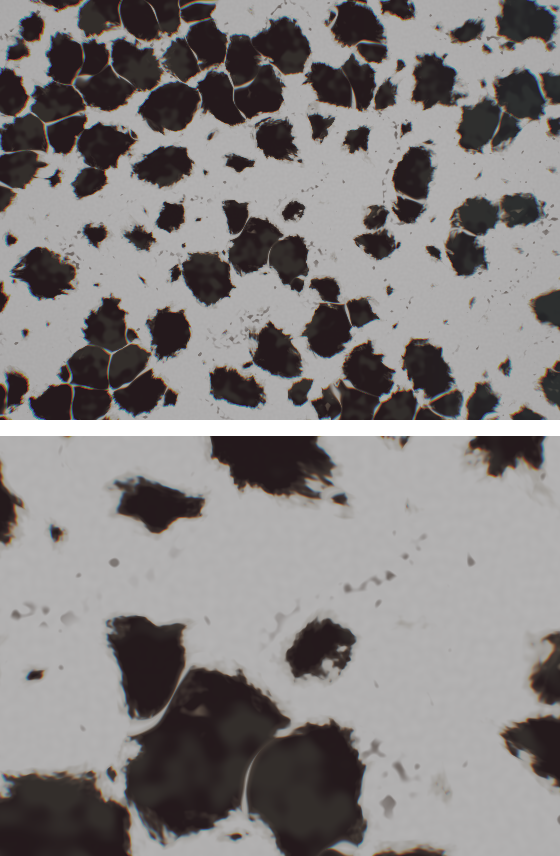
Top: the whole. Bottom: its middle third, enlarged.
This texture is drawn by a WebGL 2 fragment shader. Its source:

```glsl
#version 300 es
precision highp float;
// Polished metal section: ragged dark grains, pale cracks and speckled traces in a light grey matrix.

uniform vec2 u_resolution;
out vec4 fragColor;

const float GRAIN_ROWS = 11.0;

vec2 hash2(vec2 p) {
    p = vec2(dot(p, vec2(127.1, 311.7)), dot(p, vec2(269.5, 183.3)));
    return fract(sin(p) * 43758.5);
}

float gradientNoise(vec2 p) {
    vec2 i = floor(p), f = fract(p);
    vec2 u = f * f * f * (f * (f * 6.0 - 15.0) + 10.0);
    float a = dot(hash2(i) * 2.0 - 1.0, f);
    float b = dot(hash2(i + vec2(1, 0)) * 2.0 - 1.0, f - vec2(1, 0));
    float c = dot(hash2(i + vec2(0, 1)) * 2.0 - 1.0, f - vec2(0, 1));
    float d = dot(hash2(i + vec2(1, 1)) * 2.0 - 1.0, f - vec2(1, 1));
    return mix(mix(a, b, u.x), mix(c, d, u.x), u.y);
}

// Approximate signed distance to the grains in cell units, negative inside.
float grainField(vec2 p) {
    vec2 q = p * GRAIN_ROWS + 3.0;
    q += 0.35 * vec2(gradientNoise(q * 1.1), gradientNoise(q * 1.1 + 37.0));
    float nearest = 9.0, second = 9.0;
    for (int y = -1; y <= 1; y++) {
        for (int x = -1; x <= 1; x++) {
            vec2 id = floor(q) + vec2(x, y);
            vec2 rnd = hash2(id + 61.0);
            vec2 v = q - id - 0.5 - 0.7 * (hash2(id) - 0.5);
            // Grains grow large where the cluster noise is high.
            float growth = 0.65 * gradientNoise(id * 0.37 + 5.3) + 0.6 * (rnd.x - 0.5);
            float radius = 0.74 * smoothstep(-0.12, 0.26, growth);
            vec2 axis = vec2(cos(rnd.y * 6.28), sin(rnd.y * 6.28));
            float d = length(v + 0.3 * axis * dot(v, axis)) - radius;
            second = min(second, max(nearest, d));
            nearest = min(nearest, d);
        }
    }
    // Concave bites with pointed corners, then finer raggedness.
    float edge = 0.5 * abs(gradientNoise(q * 2.3)) - 0.08;
    edge += 0.13 * gradientNoise(q * 7.0) + 0.07 * gradientNoise(q * 19.0);
    float crack = 0.03 + 0.2 * gradientNoise(q * 2.6 + 17.0) - (second - nearest);
    return max(nearest + edge, crack);
}

// Fine dark specks, scattered and strung along thin wandering lines.
float specks(vec2 p) {
    vec2 w = p + 0.02 * vec2(gradientNoise(p * 18.0), gradientNoise(p * 18.0 + 9.0));
    float line = 1.0 - smoothstep(0.008, 0.035, abs(gradientNoise(w * 5.5 + 21.0)));
    line *= smoothstep(-0.05, 0.2, gradientNoise(p * 7.0 + 43.0));
    float dots = smoothstep(0.0, 0.3, gradientNoise(p * 95.0));
    float scattered = smoothstep(0.4, 0.56, gradientNoise(p * 68.0 + 11.0));
    return max(line * dots, 0.8 * scattered);
}

void main() {
    vec2 p = gl_FragCoord.xy / u_resolution.y;
    vec2 center = vec2(0.5 * u_resolution.x / u_resolution.y, 0.5);
    vec2 offset = p - center;

    // Colour channels spread apart away from the centre.
    vec3 d = vec3(grainField(center + offset * 0.995),
                  grainField(p),
                  grainField(center + offset * 1.004));

    // Focus falls off toward the right.
    float rightSide = smoothstep(0.2, 0.65, offset.x);
    float softness = max(mix(0.0028, 0.0065, rightSide), 0.8 / u_resolution.y);
    vec3 cover = 1.0 - smoothstep(-softness, softness, d / GRAIN_ROWS);

    // Matrix with faint shading, grain halos and specks.
    vec3 matrix = vec3(0.695, 0.69, 0.69) - 0.04 * dot(offset, offset);
    matrix += 0.012 * gradientNoise(p * 2.5) + 0.018 * gradientNoise(p * 130.0);
    matrix -= vec3(0.08, 0.09, 0.11) * (1.0 - smoothstep(0.0, 0.13, d.g));
    matrix = mix(matrix, vec3(0.34, 0.30, 0.28), 0.75 * specks(p));

    // Grain interiors, mottled, with a brown rim and rare pale debris.
    float mottle = gradientNoise(p * 9.0) + 0.6 * gradientNoise(p * 40.0);
    vec3 grain = mix(vec3(0.14, 0.10, 0.11), vec3(0.20, 0.18, 0.17),
                     smoothstep(0.0, 0.35, mottle + 0.2 * rightSide));
    grain = mix(grain, vec3(0.15, 0.19, 0.20), 0.5 * rightSide);
    grain = mix(grain, vec3(0.31, 0.27, 0.24), 0.7 * smoothstep(-0.11, 0.0, d.g));
    float debris = smoothstep(0.3, 0.5, gradientNoise(p * 11.0 + 71.0))
                 * smoothstep(0.1, 0.4, gradientNoise(p * 75.0 + 3.0));
    grain = mix(grain, vec3(0.56, 0.50, 0.42), 0.7 * debris);

    fragColor = vec4(mix(matrix, grain, cover), 1.0);
}
```
